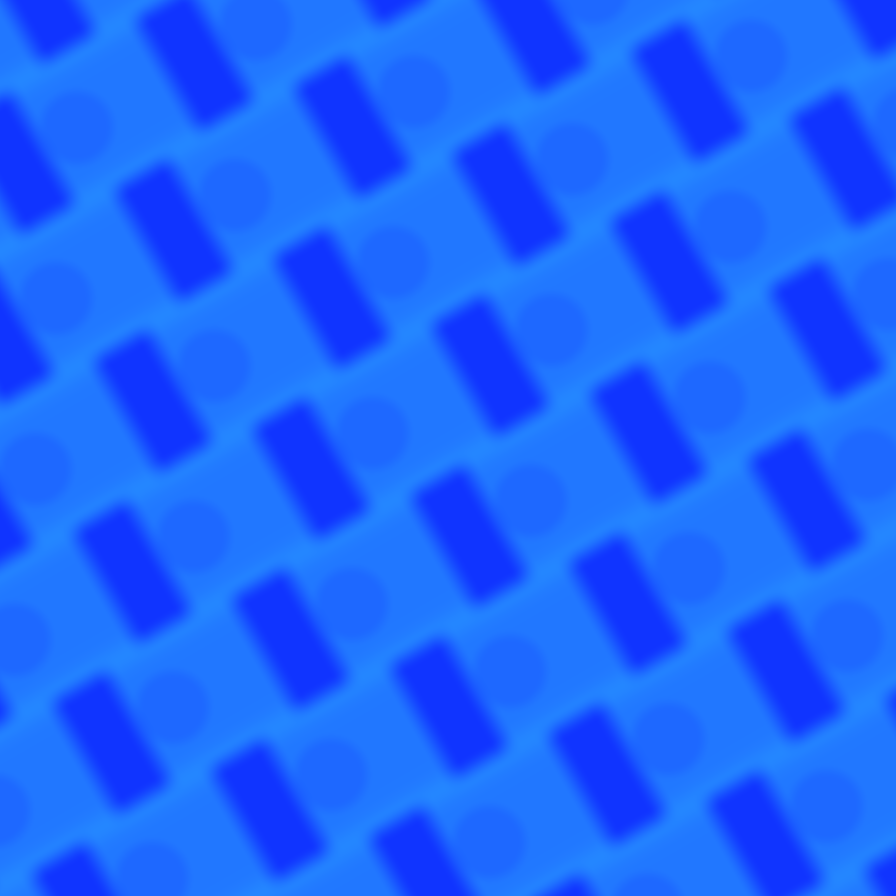
Reproduce this pattern procedurally as a WebGL 2 fragment shader.

```glsl
#version 300 es
precision highp float;

#define TILT 0.5236
#define ORIGIN vec2(0.524, 0.4017)
#define PITCH vec2(0.2306, 0.1535)
#define BAR_HALF vec2(0.0345, 0.0725)
#define BAR_BLUR 0.016
#define DISC_OFFSET 0.079
#define DISC_RADIUS 0.040
#define DISC_BLUR 0.009
#define GLOW_WIDTH 0.017

uniform vec2 u_resolution;
out vec4 fragColor;

const vec3 BASE_BLUE = vec3(0.130, 0.468, 1.0);
const vec3 GLOW_BLUE = vec3(0.142, 0.525, 1.0);
const vec3 DISC_BLUE = vec3(0.116, 0.408, 1.0);
const vec3 BAR_BLUE  = vec3(0.064, 0.205, 1.0);

// 1 inside a shape, 0 outside, fading across its edge
float softFill(float dist, float blur) {
    return 1.0 - smoothstep(-blur, blur, dist);
}

float barMask(vec2 p) {
    vec2 d = abs(p) - BAR_HALF;
    return softFill(d.x, BAR_BLUR) * softFill(d.y, BAR_BLUR);
}

float discMask(vec2 p) {
    return softFill(length(p - vec2(DISC_OFFSET, 0.0)) - DISC_RADIUS, DISC_BLUR);
}

// Position relative to the nearest bar of a row; odd rows shift half a pitch
vec2 toBar(vec2 p, float row) {
    float left = -0.33 * PITCH.x;
    float x = p.x - 0.5 * row * PITCH.x - left;
    return vec2(mod(x, PITCH.x) + left, p.y - row * PITCH.y);
}

void main() {
    // Tilted lattice coordinates
    vec2 uv = gl_FragCoord.xy / min(u_resolution.x, u_resolution.y) - ORIGIN;
    float c = cos(TILT), s = sin(TILT);
    vec2 p = vec2(c * uv.x + s * uv.y, c * uv.y - s * uv.x);
    float row = floor(p.y / PITCH.y + 0.5);

    // Soft shapes reach into the neighbouring rows
    float bar = 0.0, disc = 0.0;
    for (float i = -1.0; i <= 1.0; i++) {
        vec2 q = toBar(p, row + i);
        bar = max(bar, barMask(q));
        disc = max(disc, discMask(q));
    }

    // Pale glow along the seams between rows
    float seam = (0.5 * PITCH.y - abs(p.y - row * PITCH.y)) / GLOW_WIDTH;
    vec3 color = mix(BASE_BLUE, GLOW_BLUE, exp(-seam * seam));

    color = mix(color, DISC_BLUE, disc);
    color = mix(color, BAR_BLUE, bar);
    fragColor = vec4(color, 1.0);
}
```
